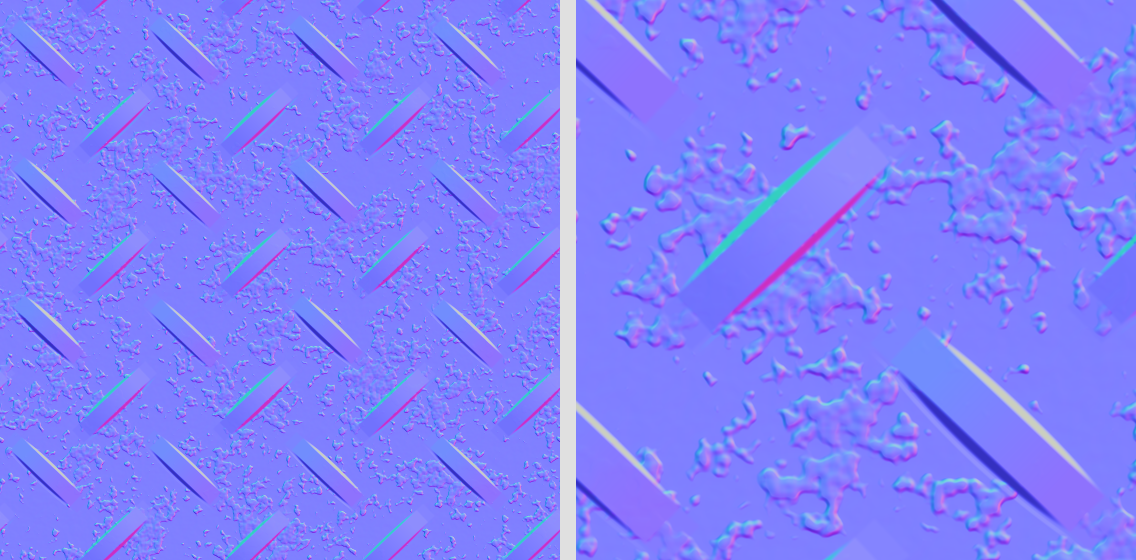
Left: the whole. Right: its middle third, enlarged.
Give the GLSL for this texture map, as a WebGL 2 fragment shader.

```glsl
#version 300 es
precision highp float;
// Tangent-space normal map of worn tread plate: crossed raised bars over flaking metal.
uniform vec2 u_resolution;
out vec4 fragColor;

vec2 hash2(vec2 p) {
  vec3 q = fract(p.xyx * vec3(0.1031, 0.1030, 0.0973));
  q += dot(q, q.yzx + 33.33);
  return fract((q.xx + q.yz) * q.zy);
}

float cornerRamp(vec2 cell, vec2 offset, float period) {
  float angle = 6.2832 * hash2(mod(cell, period) + period * 1.7).x;
  return dot(vec2(cos(angle), sin(angle)), offset);
}

// Gradient noise that tiles over the unit square
float noise(vec2 uv, float period) {
  vec2 p = uv * period, i = floor(p), f = p - i;
  vec2 w = f * f * f * (f * (f * 6.0 - 15.0) + 10.0);
  vec2 e = vec2(1.0, 0.0);
  float low = mix(cornerRamp(i, f, period), cornerRamp(i + e, f - e, period), w.x);
  float high = mix(cornerRamp(i + e.yx, f - e.yx, period),
                   cornerRamp(i + 1.0, f - 1.0, period), w.x);
  return mix(low, high, w.y);
}

// Height of the corroded surface: ragged islands, rough inside, faint grain elsewhere
float wearHeight(vec2 uv) {
  float detail = 0.6 * noise(uv, 44.0) + 0.5 * noise(uv, 86.0) + 0.25 * noise(uv, 160.0);
  float patches = 0.6 * noise(uv, 8.0) + 0.5 * noise(uv, 17.0);
  float island = smoothstep(0.0, 0.24, 0.95 * detail + patches - 0.06);
  return island * (0.6 + 1.5 * detail) + 0.1 * detail;
}

vec2 wearSlope(vec2 uv) {
  vec2 e = vec2(0.0012, 0.0);
  float h = wearHeight(uv);
  return 0.0014 * (h - vec2(wearHeight(uv + e), wearHeight(uv + e.yx))) / e.x;
}

// One lattice of bars: xy = normal slope, z = coverage
vec3 bars(vec2 uv, vec2 center, float lean) {
  float aa = max(4.0 / u_resolution.y, 0.006);
  vec2 q = uv * 4.0 - center;
  vec2 id = floor(q + 0.5);
  vec2 vary = hash2(mod(id, 4.0) + 11.0 + 5.0 * lean);
  q -= id + (vary - 0.5) * 0.035;

  vec2 axis = vec2(0.727, 0.687 * lean);
  vec2 side = vec2(-axis.y, axis.x);
  float along = dot(q, axis), across = dot(q, side);
  float u = along / 0.3, v = abs(across);
  float bulge = max(1.0 - u * u, 0.0);

  // Arched top, with faint shoulders past each end
  float strip = 1.0 - smoothstep(-aa, aa, v - 0.06);
  float top = strip * (1.0 - smoothstep(-aa, aa, abs(along) - 0.295));
  float shoulder = strip * (1.0 - smoothstep(-aa, aa, abs(along) - 0.36));
  vec2 slope = axis * sign(u) * 0.05 * (shoulder - top);
  slope += axis * 0.16 * clamp(u * 1.5, -1.0, 1.0) * top;

  // Steep slivers of flank, fading towards the ends of the bar
  float share = across > 0.0 ? vary.x : vary.y;
  float outer = 0.06 + bulge * mix(0.011, 0.022, share);
  float flank = smoothstep(-aa, aa, v - 0.06) * (1.0 - smoothstep(-aa, aa, v - outer));
  flank *= smoothstep(0.0, 0.8, bulge);
  slope += side * sign(across) * 1.7 * flank;

  // Thin returning lip along the lower edge
  float lip = 1.0 - smoothstep(0.002, 0.002 + aa, abs(v - outer - 0.013));
  lip *= step(across, 0.0) * (1.0 - smoothstep(0.8, 1.2, abs(u)));
  slope += side * 0.35 * lip * vary.x;
  return vec3(slope, max(max(top, flank), 0.7 * shoulder));
}

void main() {
  vec2 uv = gl_FragCoord.xy / u_resolution;
  vec3 falling = bars(uv, vec2(0.335, 0.63), -1.0);
  vec3 rising = bars(uv, vec2(0.815, 0.125), 1.0);
  float cover = max(falling.z, rising.z);

  vec2 slope = falling.xy + rising.xy + wearSlope(uv) * mix(1.0, 0.04, cover);
  vec3 normal = normalize(vec3(slope, 1.0));
  fragColor = vec4(normal * 0.5 + 0.5, 1.0);
}
```
